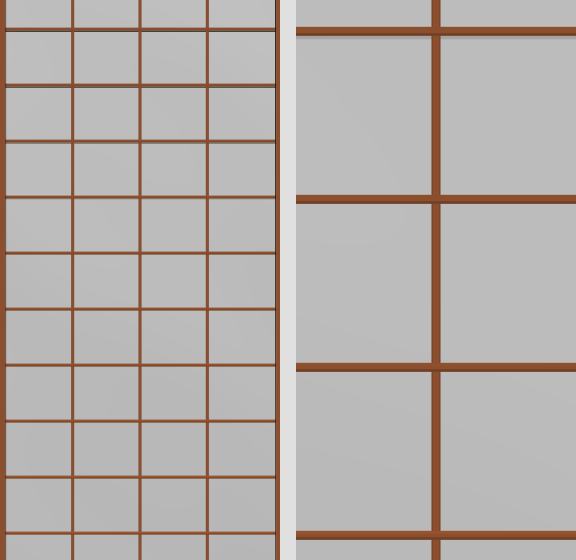
Left: the whole. Right: its middle third, enlarged.
Write a WebGL 2 fragment shader that draws this pattern.

```glsl
#version 300 es
precision highp float;

#define COLUMN_PITCH 0.2405
#define ROW_COUNT 10.0
#define ROW_OFFSET 0.048
#define BAR_HALF_WIDTH 0.0054
#define RAIL_HALF_HEIGHT 0.0027
#define SHADOW_DEPTH 0.0020
#define FRAME_LEFT 0.0185
#define FRAME_RIGHT 0.9860
#define FRAME_GAP 0.0035
#define PANE_VARIATION 0.004

uniform vec2 u_resolution;
out vec4 outColor;

const vec3 PANE_LOW = vec3(0.718);
const vec3 PANE_HIGH = vec3(0.748);
const vec3 WOOD = vec3(0.55, 0.31, 0.18);
const vec3 WOOD_DARK = vec3(0.39, 0.22, 0.13);
const vec3 WOOD_LIT = vec3(0.66, 0.35, 0.17);
const vec3 SHADOW = vec3(0.10, 0.09, 0.08);

// Box-filtered coverage of the interval from lo to hi
float band(float x, float lo, float hi, float pixel) {
    float enter = clamp((x - lo) / pixel + 0.5, 0.0, 1.0);
    float leave = clamp((x - hi) / pixel + 0.5, 0.0, 1.0);
    return enter - leave;
}

// Pale glass with a faint diagonal sheen
vec3 paneColor(vec2 uv) {
    float diagonal = uv.x + 2.0 * uv.y;
    float sheen = sin(diagonal * 5.0 + 0.6 * sin(uv.x * 7.0))
                + 0.5 * sin(diagonal * 11.0 - uv.x * 4.0);
    return mix(PANE_LOW, PANE_HIGH, uv.y) + PANE_VARIATION * sheen;
}

void main() {
    vec2 uv = gl_FragCoord.xy / u_resolution;
    vec2 pixel = 1.0 / u_resolution;

    // Signed offsets from the nearest upright and rail
    float column = clamp(round((uv.x - 0.5) / COLUMN_PITCH), -1.0, 1.0);
    float dx = uv.x - 0.5 - column * COLUMN_PITCH;
    float dy = (fract((uv.y - ROW_OFFSET) * ROW_COUNT + 0.5) - 0.5) / ROW_COUNT;

    // Undersides show towards the top, lit upper faces towards the bottom
    float underside = smoothstep(0.55, 0.95, uv.y);
    float litFace = 1.0 - smoothstep(0.05, 0.55, uv.y);

    vec3 color = paneColor(uv);

    // Shadow below each rail
    float shade = band(dy, -RAIL_HALF_HEIGHT - SHADOW_DEPTH, -RAIL_HALF_HEIGHT, pixel.y);
    color = mix(color, SHADOW, shade * underside);

    // Uprights with darker sides
    float upright = band(dx, -BAR_HALF_WIDTH, BAR_HALF_WIDTH, pixel.x);
    float core = band(dx, -0.7 * BAR_HALF_WIDTH, 0.7 * BAR_HALF_WIDTH, pixel.x);
    color = mix(color, mix(WOOD_DARK, WOOD, 0.5 + 0.5 * core), upright);

    // Rails with a dark lower edge and a lit upper edge
    float rail = band(dy, -RAIL_HALF_HEIGHT, RAIL_HALF_HEIGHT, pixel.y);
    float lowerEdge = band(dy, -RAIL_HALF_HEIGHT, -0.4 * RAIL_HALF_HEIGHT, pixel.y);
    float upperEdge = band(dy, 0.3 * RAIL_HALF_HEIGHT, RAIL_HALF_HEIGHT, pixel.y);
    vec3 railColor = mix(WOOD, WOOD_DARK, 0.7 * lowerEdge);
    railColor = mix(railColor, WOOD_LIT, upperEdge * litFace);
    color = mix(color, railColor, rail);

    // Outer frame and the dark gaps along its inner edges
    float leftGap = band(uv.x, FRAME_LEFT, FRAME_LEFT + FRAME_GAP, pixel.x);
    float rightGap = band(uv.x, FRAME_RIGHT - FRAME_GAP, FRAME_RIGHT, pixel.x);
    color = mix(color, SHADOW, 0.65 * leftGap);
    color = mix(color, SHADOW, rightGap * mix(0.7, 1.0, uv.y));
    float frame = 1.0 - band(uv.x, FRAME_LEFT, FRAME_RIGHT, pixel.x);
    color = mix(color, WOOD, frame);

    outColor = vec4(color, 1.0);
}
```
